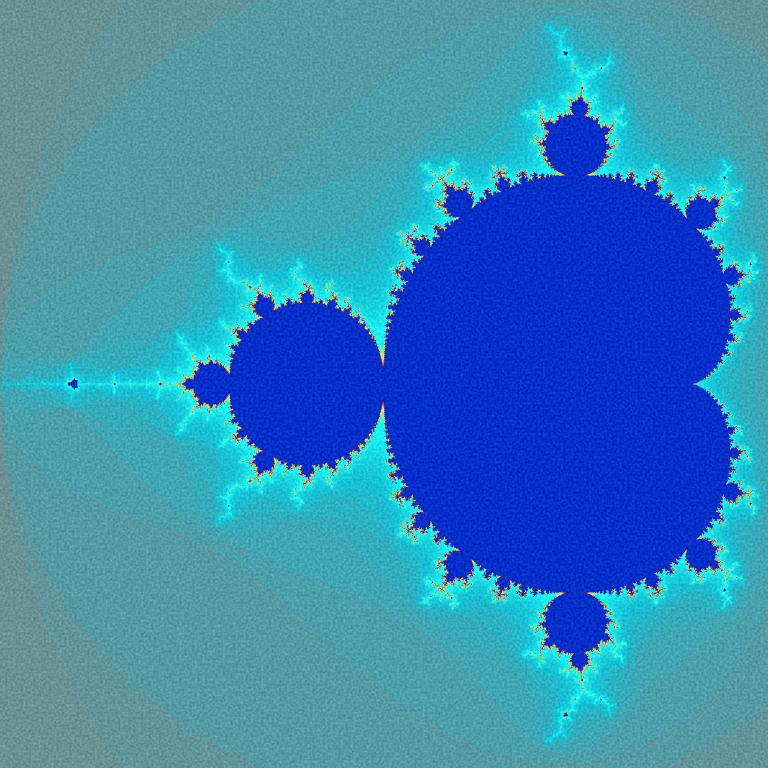
Reproduce this background procedurally as a Shadertoy shader.

```glsl
#define VIEW_CENTER vec2(-0.75, 0.0)
#define VIEW_SIZE vec2(2.5, 2.4)
#define MAX_STEPS 64
#define AA 2
#define GRAIN_SCALE 300.0
#define GRAIN_STRENGTH 0.11
#define INSIDE_BLUE vec3(0.025, 0.185, 0.79)
#define FAR_GREY vec3(0.42, 0.57, 0.58)
#define TEAL vec3(0.29, 0.625, 0.67)
#define CYAN vec3(0.09, 0.75, 0.83)
#define BRIGHT_CYAN vec3(0.10, 0.96, 0.96)
#define YELLOW vec3(0.93, 0.86, 0.33)

// Random unit gradient for a lattice cell
vec2 cellGradient(vec2 cell) {
    vec3 p = fract(cell.xyx * vec3(0.1031, 0.1030, 0.0973));
    p += dot(p, p.yzx + 33.33);
    float angle = 6.2832 * fract((p.x + p.y) * p.z);
    return vec2(cos(angle), sin(angle));
}

float gradientNoise(vec2 p) {
    vec2 cell = floor(p), f = fract(p);
    vec2 u = f * f * f * (f * (f * 6.0 - 15.0) + 10.0);
    vec2 e = vec2(1.0, 0.0);
    float a = dot(cellGradient(cell), f);
    float b = dot(cellGradient(cell + e.xy), f - e.xy);
    float c = dot(cellGradient(cell + e.yx), f - e.yx);
    float d = dot(cellGradient(cell + e.xx), f - e.xx);
    return mix(mix(a, b, u.x), mix(c, d, u.x), u.y);
}

// Whole steps of z = z*z + c before |z| exceeds 2
int escapeSteps(vec2 c) {
    vec2 z = c;
    for (int n = 0; n < MAX_STEPS; n++) {
        if (dot(z, z) > 4.0) return n;
        z = vec2(z.x * z.x - z.y * z.y, 2.0 * z.x * z.y) + c;
    }
    return MAX_STEPS;
}

// Position of x between a and b, limited to 0..1
float ramp(float a, float b, float x) {
    return clamp((x - a) / (b - a), 0.0, 1.0);
}

// Grey to cyan far out, then yellow, magenta and navy at the rim
vec3 escapeColor(int steps) {
    if (steps == MAX_STEPS) return INSIDE_BLUE;
    float n = float(steps);
    vec3 color = mix(FAR_GREY, TEAL, ramp(0.0, 3.0, n));
    color = mix(color, CYAN, ramp(3.0, 8.0, n));
    color = mix(color, BRIGHT_CYAN, ramp(8.0, 17.0, n));
    color = mix(color, YELLOW, ramp(23.0, 34.0, n));
    color = mix(color, vec3(0.90, 0.40, 0.20), ramp(38.0, 46.0, n));
    color = mix(color, vec3(0.55, 0.08, 0.45), ramp(46.0, 54.0, n));
    return mix(color, vec3(0.05, 0.03, 0.25), ramp(54.0, 60.0, n));
}

void mainImage(out vec4 fragColor, in vec2 fragCoord) {
    // Average a small grid of samples to smooth the edges
    vec3 color = vec3(0.0);
    for (int j = 0; j < AA; j++) {
        for (int i = 0; i < AA; i++) {
            vec2 offset = (vec2(i, j) + 0.5) / float(AA) - 0.5;
            vec2 uv = (fragCoord + offset) / iResolution.xy;
            vec2 c = VIEW_CENTER + (uv - 0.5) * VIEW_SIZE;
            color += escapeColor(escapeSteps(c));
        }
    }
    color /= float(AA * AA);

    // Fine film grain
    color += GRAIN_STRENGTH * gradientNoise(fragCoord / iResolution.y * GRAIN_SCALE);
    fragColor = vec4(clamp(color, 0.0, 1.0), 1.0);
}
```
